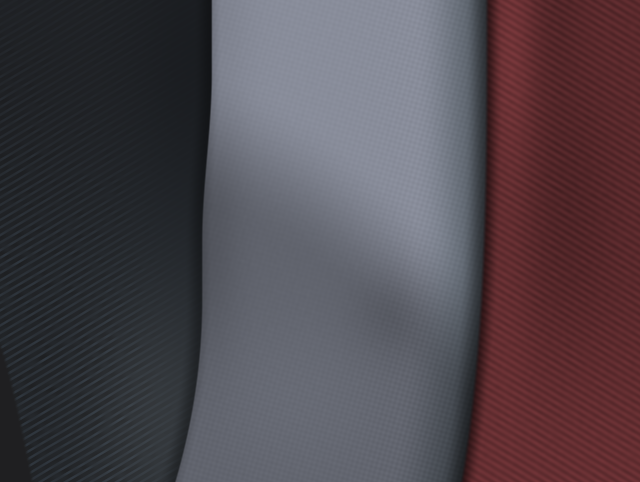
Give the GLSL for this texture, as a Shadertoy shader.

```glsl
// Three draped cloth panels: a dark ribbed one, a pale grey woven fold and a
// red ribbed one. Curved edge functions split the canvas, soft masks shade
// each fold, and sine ribs broken up by gradient noise give the weave.

#define RIB_PITCH 64.0
#define WEAVE_PITCH 62.0
#define RIB_BLUE 0.085
#define RIB_RED 0.042
#define WEAVE_DEPTH 0.022
#define GRAIN 0.018
#define FOLD_SHADE 0.165
#define TAU 6.2831853

vec2 hashGradient(vec2 cell) {
    vec2 q = vec2(dot(cell, vec2(127.1, 311.7)), dot(cell, vec2(269.5, 183.3)));
    return 2.0 * fract(sin(q) * 43758.5) - 1.0;
}

float gradientNoise(vec2 p) {
    vec2 i = floor(p), f = fract(p);
    vec2 u = f * f * f * (f * (f * 6.0 - 15.0) + 10.0);
    vec2 e = vec2(0.0, 1.0);
    float low = mix(dot(hashGradient(i), f), dot(hashGradient(i + e.yx), f - e.yx), u.x);
    float high = mix(dot(hashGradient(i + e.xy), f - e.xy), dot(hashGradient(i + e.yy), f - e.yy), u.x);
    return mix(low, high, u.y);
}

// Soft elliptical patch of light or shade, one at its centre.
float patchAt(vec2 s, vec2 centre, vec2 radius) {
    vec2 d = (s - centre) / radius;
    return exp(-dot(d, d));
}

// Horizontal places of the panel borders; t runs down from the top.
float leftBorder(float t) {
    float flare = max(t - 0.62, 0.0) / 0.38;
    return 0.331 - 0.015 * smoothstep(0.15, 0.5, t) - 0.042 * flare * flare;
}

float rightBorder(float t) {
    return 0.761 - 0.039 * pow(t, 3.2);
}

float cornerBorder(float t) {
    return 0.053 * pow(max(t - 0.71, 0.0) / 0.29, 0.8) - 0.004;
}

vec3 darkCloth(vec2 s, vec2 p, float inset) {
    vec3 col = mix(vec3(0.125, 0.135, 0.150), vec3(0.145, 0.160, 0.178), smoothstep(0.1, 0.65, s.y));
    col += vec3(0.065, 0.068, 0.068) * patchAt(s, vec2(0.25, 0.87), vec2(0.11, 0.27));
    col -= 0.022 * patchAt(s, vec2(0.31, 0.15), vec2(0.10, 0.40));

    // Blue threads rise to the right, brightest low on the left.
    float rib = sin(TAU * RIB_PITCH * (p.y + 0.60 * p.x + 0.003 * gradientNoise(p * 5.0)));
    float thread = smoothstep(-0.2, 1.0, rib) - 0.4;
    float wear = 0.7 + 0.9 * gradientNoise(p * vec2(38.0, 60.0));
    float sheen = 0.20 + 0.80 * smoothstep(0.15, 0.85, s.y + 0.25 - 1.5 * s.x);
    sheen *= 1.0 - 0.8 * smoothstep(0.16, 0.30, s.x);
    col += RIB_BLUE * sheen * wear * thread * vec3(0.75, 1.0, 1.25);
    return col * mix(0.68, 1.0, smoothstep(0.0, 0.028, inset));
}

vec3 greyCloth(vec2 s, vec2 p, float fromLeft, float fromRight) {
    // The shade crosses the fold along a falling diagonal.
    float x = s.x - 0.33;
    float crease = 0.27 + 0.50 * x + 1.3 * x * x;
    float lower = smoothstep(-0.14, 0.17, s.y - crease);
    float light = 0.555 - FOLD_SHADE * lower;
    light += 0.030 * patchAt(s, vec2(0.47, 0.82), vec2(0.16, 0.18));
    light -= 0.045 * patchAt(s, vec2(0.62, 0.65), vec2(0.07, 0.09));
    light -= 0.055 * patchAt(s, vec2(0.32, 0.52), vec2(0.05, 0.24));
    light -= 0.045 * patchAt(s, vec2(0.33, 0.02), vec2(0.06, 0.30));
    light += 0.030 * patchAt(s, vec2(0.70, 0.58), vec2(0.035, 0.20));

    // Fine crossing threads, clearest on the bright and outer parts.
    float weave = sin(TAU * WEAVE_PITCH * (p.y + 0.55 * p.x)) * sin(TAU * WEAVE_PITCH * (p.x - 0.55 * p.y));
    float clear = 0.2 + 0.5 * smoothstep(0.5, 0.72, s.x) + 0.3 * smoothstep(0.55, 0.9, s.y) + 0.2 * (1.0 - lower);
    light += WEAVE_DEPTH * clear * weave + 0.5 * GRAIN * gradientNoise(p * 90.0);

    // The right side turns away from the light.
    float turn = smoothstep(-0.005, 0.115, fromRight);
    light *= mix(0.66, 1.0, turn) * mix(0.48, 1.0, smoothstep(-0.005, 0.035, fromRight));
    light *= mix(0.90, 1.0, smoothstep(0.0, 0.015, fromLeft));
    vec3 tint = mix(vec3(0.92, 1.00, 1.09), vec3(0.965, 0.995, 1.09), turn);
    return light * tint;
}

vec3 redCloth(vec2 s, vec2 p, float inset) {
    float light = 0.350 + 0.045 * smoothstep(0.55, 1.0, s.y);
    light += 0.090 * patchAt(s, vec2(0.80, 0.10), vec2(0.035, 0.28));
    light += 0.035 * patchAt(s, vec2(0.79, 0.62), vec2(0.04, 0.25));
    light -= 0.045 * patchAt(s, vec2(0.89, 0.42), vec2(0.07, 0.26));
    light -= 0.030 * patchAt(s, vec2(0.87, 0.00), vec2(0.04, 0.18));

    // Ribs fall to the right.
    float rib = sin(TAU * RIB_PITCH * (p.y - 0.60 * p.x + 0.003 * gradientNoise(p * 4.0)));
    light += RIB_RED * rib * (0.85 + 0.5 * gradientNoise(p * 30.0));
    light += GRAIN * gradientNoise(p * 75.0);
    light *= mix(0.38, 1.0, smoothstep(-0.006, 0.024, inset));
    return light * vec3(1.0, 0.46, 0.49);
}

void mainImage(out vec4 fragColor, in vec2 fragCoord) {
    vec2 s = fragCoord / iResolution.xy;
    s.y = 1.0 - s.y;
    vec2 p = vec2(s.x * iResolution.x / iResolution.y, s.y);
    float soft = 1.2 / iResolution.x;

    float fromLeft = s.x - leftBorder(s.y);
    float fromRight = rightBorder(s.y) - s.x;
    float fromCorner = s.x - cornerBorder(s.y);

    vec3 col = darkCloth(s, p, -fromLeft);
    col = mix(vec3(0.122, 0.122, 0.128), col, smoothstep(-soft, 3.0 * soft, fromCorner));
    col = mix(col, greyCloth(s, p, fromLeft, fromRight), smoothstep(-soft, soft, fromLeft));
    col = mix(col, redCloth(s, p, -fromRight), smoothstep(-2.0 * soft, 2.0 * soft, -fromRight));
    fragColor = vec4(clamp(col, 0.0, 1.0), 1.0);
}
```
